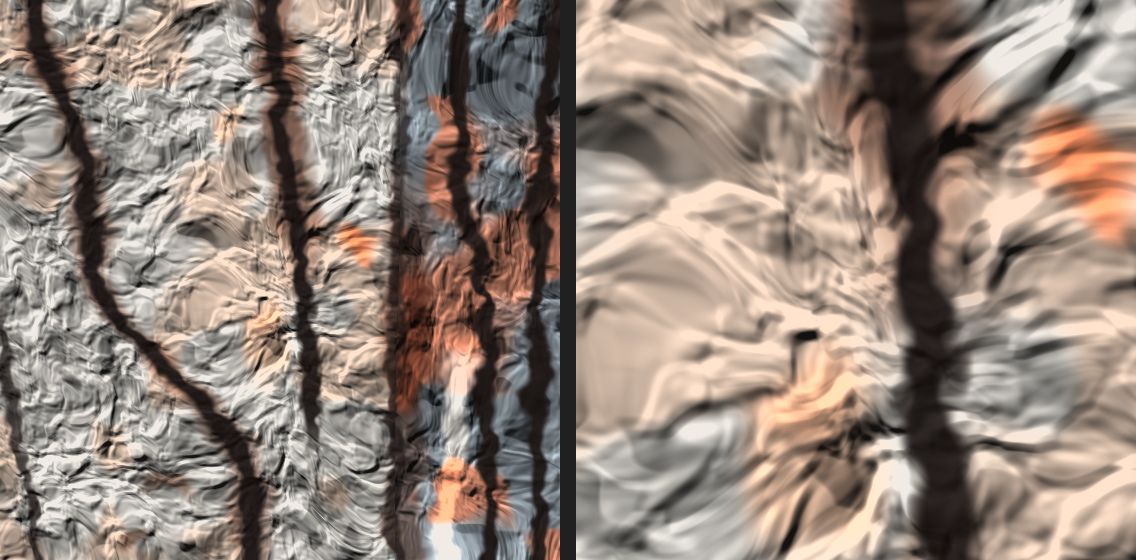
Left: the whole. Right: its middle third, enlarged.
A three.js fragment shader for this texture:

```glsl
// Weathered pine bark: pale flaky plates, dark winding cracks and a charred, rusty right side.
varying vec2 vUv;

float hash(vec2 p) {
  return fract(sin(dot(p, vec2(127.1, 311.7))) * 43758.5);
}

float noise(vec2 p) {
  vec2 i = floor(p), f = fract(p);
  f = f * f * (3.0 - 2.0 * f);
  return mix(mix(hash(i), hash(i + vec2(1.0, 0.0)), f.x),
             mix(hash(i + vec2(0.0, 1.0)), hash(i + 1.0), f.x), f.y);
}

float fbm(vec2 p) {
  float sum = 0.0, amp = 0.5;
  for (int i = 0; i < 4; i++) {
    sum += amp * noise(p);
    p = mat2(1.6, 1.2, -1.2, 1.6) * p + 7.3;
    amp *= 0.55;
  }
  return sum;
}

// Soft-edged cells, each with its own random level
float flakes(vec2 p) {
  vec2 cell = floor(p), f = fract(p);
  float sum = 0.0, total = 0.0001;
  for (int y = -1; y <= 1; y++) {
    for (int x = -1; x <= 1; x++) {
      vec2 o = vec2(float(x), float(y));
      vec2 id = cell + o;
      vec2 d = o + vec2(hash(id), hash(id + 41.7)) - f;
      float weight = exp(-14.0 * dot(d, d));
      sum += weight * hash(id + 9.1);
      total += weight;
    }
  }
  return sum / total;
}

vec2 warp(vec2 p, float scale, float amount) {
  return p + amount * (vec2(noise(p * scale), noise(p * scale + 31.4)) - 0.5);
}

float barkHeight(vec2 p, vec2 grain) {
  vec2 q = warp(warp(p, 7.0, 0.09), 28.0, 0.028);
  return fbm(q * grain) + 0.32 * flakes(q * grain * 1.3) + 0.16 * flakes(q * grain * 2.7 + 5.0);
}

// Ragged vertical band: 1 inside, 0 outside
float band(vec2 p, float centre, float width) {
  float ragged = 0.022 * (noise(p * vec2(8.0, 24.0)) - 0.5) + 0.014 * (noise(p * 60.0) - 0.5);
  float w = width * (0.45 + 1.1 * noise(vec2(centre * 9.0, p.y * 17.0)));
  return 1.0 - smoothstep(w * 0.45, w + 0.004, abs(p.x - centre + ragged));
}

float blob(vec2 p, vec2 centre, vec2 radius) {
  vec2 d = (warp(p, 22.0, 0.05) - centre) / radius;
  return 1.0 - smoothstep(0.35, 1.1, length(d));
}

void main() {
  vec2 p = vUv;
  float down = 1.0 - p.y;

  // Courses of the cracks
  float leftX = 0.06 + 0.1 * smoothstep(0.0, 0.35, down) + 0.29 * smoothstep(0.45, 0.88, down);
  float midX = 0.475 + 0.065 * smoothstep(0.0, 0.65, down);
  float charX = 0.715 - 0.01 * smoothstep(0.3, 0.8, down);
  float rightX = 0.82 + 0.05 * smoothstep(0.3, 0.55, down);
  float edgeX = 0.99 - 0.03 * smoothstep(0.0, 0.4, down);
  float cornerX = 0.06 * smoothstep(0.55, 1.0, down);
  float midFade = 1.0 - smoothstep(0.74, 0.84, down);

  float cracks = band(p, leftX, 0.02);
  cracks = max(cracks, band(p, midX + 0.012, 0.017) * midFade);
  cracks = max(cracks, 0.75 * band(p, charX, 0.013));
  cracks = max(cracks, band(p, rightX, 0.017));
  cracks = max(cracks, band(p, edgeX, 0.02));
  cracks = max(cracks, 0.8 * band(p, cornerX, 0.012) * smoothstep(0.5, 0.6, down));

  // Brown inner bark beside the cracks
  float inner = max(0.7 * band(p, leftX, 0.04), band(p, midX + 0.015, 0.044) * (1.0 - smoothstep(0.3, 0.6, down)));
  inner = max(inner, 0.9 * band(p, charX + 0.02, 0.045) * smoothstep(0.25, 0.4, down));

  // Relief lit from the upper left
  float charred = smoothstep(-0.012, 0.012, p.x - charX + 0.03 * (noise(p * 22.0) - 0.5));
  vec2 grain = p.x > charX ? vec2(25.0, 15.0) : vec2(18.0, 23.0);
  float h = barkHeight(p, grain);
  float relief = h - barkHeight(p + vec2(-0.0035, 0.0055), grain);
  float broad = fbm(p * 6.0 + 3.0) - 0.47;
  float pits = smoothstep(0.62, 0.8, noise(warp(p, 30.0, 0.03) * vec2(30.0, 38.0)));

  float tone = mix(0.67, 0.41, charred) + 0.25 * broad + 0.32 * (h - 0.7);
  tone += relief * mix(1.9, 1.25, charred) - 0.2 * pits;
  float streak = band(p, 0.825 - 0.03 * smoothstep(0.6, 1.0, down), 0.026) * smoothstep(0.56, 0.66, down);
  tone += 0.36 * streak + 0.14 * charred * smoothstep(0.75, 0.95, down);
  tone = clamp(tone, 0.07, 0.94);

  // Weathered greys, slate and rust
  vec3 warmGrey = vec3(1.0, 0.985, 0.955);
  vec3 slate = vec3(0.93, 1.0, 1.05);
  vec3 colour = tone * mix(warmGrey, slate, charred * (1.0 - streak));
  float rust = smoothstep(0.56, 0.76, noise(warp(p, 18.0, 0.06) * vec2(10.0, 9.0) + 2.0));
  colour *= mix(vec3(1.0), mix(vec3(1.07, 0.96, 0.89), vec3(1.4, 0.85, 0.65), charred), rust);

  // Exposed pinkish wood and two brown knots
  float wood = max(blob(p, vec2(0.48, 0.38), vec2(0.06, 0.08)), blob(p, vec2(0.41, 0.78), vec2(0.05, 0.03)));
  colour *= mix(vec3(1.0), vec3(1.18, 0.99, 0.87), wood);
  float scar = blob(p, vec2(0.64, 0.56), vec2(0.05, 0.035));
  colour *= mix(vec3(1.0), vec3(1.25, 0.82, 0.62), scar);
  float knot = max(blob(p, vec2(0.3, 0.14), vec2(0.06, 0.03)), blob(p, vec2(0.25, 0.04), vec2(0.05, 0.03)));
  colour *= mix(vec3(1.0), vec3(0.72, 0.6, 0.54), knot);

  colour = mix(colour, colour * vec3(0.66, 0.51, 0.45), inner);
  vec3 crackColour = vec3(0.11, 0.085, 0.08) + 0.16 * relief;
  colour = mix(colour, crackColour, cracks * 0.95);
  gl_FragColor = vec4(clamp(colour, 0.0, 1.0), 1.0);
}
```
